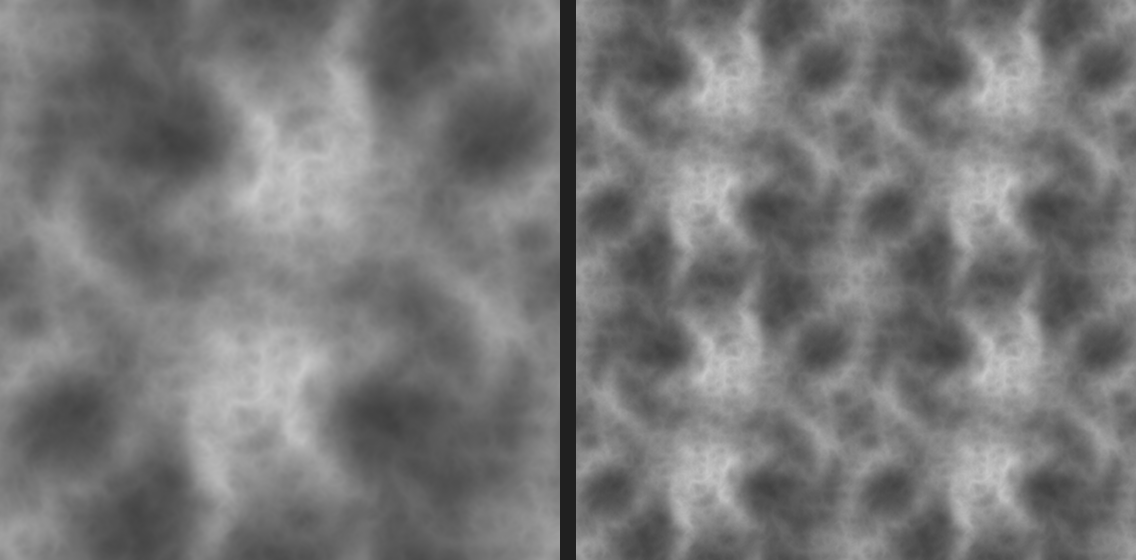
Left, the tile; right, the same tile 2 across and 2 down.
Give the GLSL for this texture, as a WebGL 1 fragment shader.

```glsl
precision highp float;
uniform vec2 u_resolution;

const float TAU = 6.2831853;
const float BASE_GREY = 0.484;
const float DETAIL_GAIN = 0.7;       // strength of the billows
const float DETAIL_PERIOD = 4.0;     // cells across the tile, first octave
const float DETAIL_FALLOFF = 0.5;    // amplitude ratio between octaves
const float CREASE_SOFTNESS = 0.16;
const float CREASE_MEAN = 0.29;      // average fold height, keeps detail centred
const float WARP_PERIOD = 3.0;
const float WARP_AMOUNT = 0.045;
const int OCTAVES = 5;

float hash(vec2 cell, float seed) {
  return fract(sin(dot(cell, vec2(127.1, 311.7)) + seed * 74.7) * 43758.5453);
}

// Slope contribution of one lattice corner, wrapped to the period
float corner(vec2 cell, vec2 toPoint, float period, float seed) {
  vec2 wrapped = floor(mod(cell + 0.5, period));
  float angle = TAU * hash(wrapped, seed);
  return dot(vec2(cos(angle), sin(angle)), toPoint);
}

// Tileable gradient noise
float gradientNoise(vec2 p, float period, float seed) {
  vec2 cell = floor(p);
  vec2 f = p - cell;
  vec2 blend = f * f * f * (f * (f * 6.0 - 15.0) + 10.0);
  vec2 right = vec2(1.0, 0.0);
  vec2 up = vec2(0.0, 1.0);
  float low = mix(corner(cell, f, period, seed),
                  corner(cell + right, f - right, period, seed), blend.x);
  float high = mix(corner(cell + up, f - up, period, seed),
                   corner(cell + 1.0, f - 1.0, period, seed), blend.x);
  return mix(low, high, blend.y);
}

// Even (parity 1) or odd (parity -1) noise under a half turn about the centre
float turnedNoise(vec2 uv, float period, float seed, float parity) {
  vec2 offset = vec2(0.23, 0.31) + seed * vec2(0.37, 0.19);
  return gradientNoise(uv * period + offset, period, seed)
       + parity * gradientNoise(-uv * period + offset, period, seed);
}

// Broad light and dark masses, from whole waves across the tile
float broadForms(vec2 uv) {
  vec2 wave = cos(TAU * uv);
  vec2 doubleWave = cos(2.0 * TAU * uv);
  vec2 tilt = sin(TAU * uv);
  return 0.19 * doubleWave.x
       + 0.105 * wave.x
       + 0.095 * wave.y
       - 0.105 * doubleWave.y * wave.x
       + 0.105 * tilt.x * tilt.y;
}

// Folded noise: rounded dark hollows between soft bright veins
float billows(vec2 uv) {
  float sum = 0.0;
  float amplitude = 1.0;
  float period = DETAIL_PERIOD;
  for (int i = 0; i < OCTAVES; i++) {
    float n = turnedNoise(uv, period, float(i) + 1.0, 1.0);
    float fold = sqrt(n * n + CREASE_SOFTNESS * CREASE_SOFTNESS);
    sum += amplitude * (CREASE_MEAN - fold);
    amplitude *= DETAIL_FALLOFF;
    period *= 2.0;
  }
  return sum;
}

void main() {
  vec2 uv = gl_FragCoord.xy / u_resolution - 0.5;

  // Bend only the masses, so that the billows stay round
  vec2 warp = vec2(turnedNoise(uv, WARP_PERIOD, 11.0, -1.0),
                   turnedNoise(uv, WARP_PERIOD, 12.0, -1.0));
  vec2 bent = uv + WARP_AMOUNT * warp;

  // Exponential tone: compressed shadows, longer highlights
  float tone = broadForms(bent) + DETAIL_GAIN * billows(uv);
  float grey = BASE_GREY * exp(tone);
  gl_FragColor = vec4(vec3(clamp(grey, 0.0, 1.0)), 1.0);
}
```
